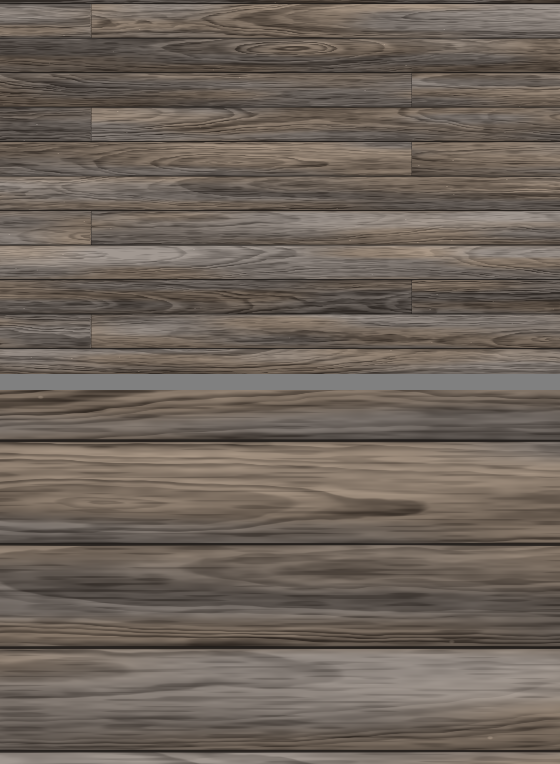
Top, the full canvas; bottom, a detail of the centre.
This texture is drawn by a Shadertoy shader. Its source:

```glsl
// Weathered grey-brown planks in staggered rows with dark seams and a few butt joints.
// Growth rings are level lines of a log sliced lengthwise, bent by layered sines;
// stretched noise adds fibres, pores and stains, and sparse cells add pale specks.

const float ROW_PITCH   = 0.0922;   // plank height, in canvas heights
const float TOP_OFFSET  = 0.0098;   // first seam below the top edge
const float LEFT_JOINT  = 0.163;    // joint positions, in canvas widths
const float RIGHT_JOINT = 0.735;
const float SEAM_HALF   = 0.0012;   // half widths, in canvas heights
const float JOINT_HALF  = 0.0005;
const float RING_DEPTH  = 0.40;     // contrast of the growth rings
const float FIBRE_DEPTH = 0.34;     // contrast of the fine fibres
const float PORE_DEPTH  = 0.22;     // darkness of the open pores
const float STAIN_DEPTH = 0.85;     // contrast of the broad stains
const float EDGE_SHADE  = 0.30;     // fall-off from upper to lower plank edge
const float SPECK_CELLS = 55.0;     // speck cells per canvas height
const vec3 DARK_WOOD  = vec3(0.25, 0.222, 0.20);
const vec3 LIGHT_WOOD = vec3(0.60, 0.557, 0.518);
const vec3 SEAM_COLOR = vec3(0.12, 0.105, 0.095);
const vec3 COOL_TINT  = vec3(0.985, 1.00, 1.025);
const vec3 WARM_TINT  = vec3(1.04, 1.00, 0.95);

float hash(vec2 p) {
    vec3 q = fract(p.xyx * 0.1031);
    q += dot(q, q.yzx + 33.33);
    return fract((q.x + q.y) * q.z);
}

float noise(vec2 p) {
    vec2 i = floor(p), f = fract(p);
    f = f * f * (3.0 - 2.0 * f);
    return mix(mix(hash(i), hash(i + vec2(1, 0)), f.x),
               mix(hash(i + vec2(0, 1)), hash(i + vec2(1, 1)), f.x), f.y);
}

// Layered sines, each octave rotated and fed by the last
float waver(vec2 p) {
    float sum = 0.0, amp = 0.5;
    for (int i = 0; i < 4; i++) {
        sum += amp * sin(p.x + 1.3 * sin(p.y + sum));
        p = mat2(0.8, 0.6, -0.6, 0.8) * p * 1.9 + 1.7;
        amp *= 0.5;
    }
    return sum;
}

// Distance from the log's heart; it nears the surface where depth crosses zero
float heartDistance(float x, float v, float seed) {
    float depth = 0.50 * sin(1.5 * x + seed * 40.0)
                + 0.16 * sin(4.3 * x + seed * 91.0);
    float center = mix(-0.15, 1.15, fract(seed * 17.3)) + 0.08 * sin(2.2 * x + seed * 23.0);
    float bend = 0.065 * waver(vec2(x * 4.0, v * 2.2) + seed * 50.0)
               + 0.018 * waver(vec2(x * 34.0, v * 9.0) + seed * 30.0);
    return length(vec2(depth, v - center)) + bend;
}

// Dark late wood builds up slowly and ends sharply, each ring with its own strength;
// fades where too fine to draw
float ringShade(float heart, float seed) {
    float phase = heart * mix(10.0, 14.0, fract(seed * 7.7))
                + 0.7 * sin(heart * 9.0) + 0.35 * sin(heart * 31.0 + seed * 60.0);
    float s = fract(phase);
    float late = smoothstep(0.2, 0.75, s) * (1.0 - smoothstep(0.82, 1.0, s));
    late *= mix(0.5, 1.3, hash(vec2(floor(phase) + 9.0, seed * 70.0)));
    return (late - 0.36) * (1.0 - smoothstep(0.45, 1.0, fwidth(phase)));
}

// Pale dots, at most one per cell
float specks(vec2 p) {
    vec2 cell = floor(p * SPECK_CELLS);
    vec2 spot = 0.25 + 0.5 * vec2(hash(cell + 3.1), hash(cell + 8.7));
    float d = length((fract(p * SPECK_CELLS) - spot) * vec2(0.6, 1.0));
    return step(0.985, hash(cell)) * (1.0 - smoothstep(0.03, 0.11, d));
}

void mainImage(out vec4 fragColor, in vec2 fragCoord) {
    float px = 1.0 / iResolution.y;
    vec2 p = fragCoord * px;
    float aspect = iResolution.x * px;

    // Plank layout: every third row joins at left, some even rows at right
    float rowPos = (1.0 - p.y - TOP_OFFSET) / ROW_PITCH;
    float row = floor(rowPos);
    float v = 1.0 - fract(rowPos);
    bool leftJoin = mod(row, 3.0) < 0.5;
    bool rightJoin = !leftJoin && mod(row, 2.0) < 0.5 && row < 9.0;
    float jointX = aspect * (leftJoin ? LEFT_JOINT : RIGHT_JOINT);
    bool joined = leftJoin || rightJoin;
    float piece = joined ? step(jointX, p.x) : 0.0;
    float seed = hash(vec2(row * 3.0 + 19.0, piece * 7.0 + 5.0));
    vec2 q = p + seed * vec2(37.0, 11.0);

    // Grain, fibres, pores and stains combine into one tone
    float heart = heartDistance(p.x, v, seed);
    float stain = noise(q * vec2(1.3, 20.0)) * 0.7 + noise(q * vec2(4.0, 60.0)) * 0.3;
    float fibre = noise(q * vec2(14.0, 210.0)) * 0.5 + noise(q * vec2(50.0, 430.0)) * 0.5;
    float pores = smoothstep(0.55, 0.85, noise(q * vec2(22.0, 480.0) + 30.0));
    float ringFade = mix(0.4, 1.3, noise(q * vec2(2.5, 18.0) + 60.0));
    float tone = 0.50 + 0.24 * (fract(seed * 5.3) - 0.5);
    tone += STAIN_DEPTH * (stain - 0.5) + FIBRE_DEPTH * (fibre - 0.5);
    tone -= RING_DEPTH * ringFade * ringShade(heart, seed) + PORE_DEPTH * pores;
    tone -= 0.15 * (1.0 - smoothstep(0.0, 0.05, heart));
    tone += EDGE_SHADE * (smoothstep(0.0, 0.9, v) - 0.5);
    tone += 0.3 * specks(p);
    vec3 wood = mix(DARK_WOOD, LIGHT_WOOD, clamp(tone, -0.15, 1.12));
    float warmth = noise(q * vec2(3.0, 40.0) + 90.0);
    wood *= mix(COOL_TINT, WARM_TINT, smoothstep(0.2, 0.8, warmth));

    // Seams with a soft shadow, then the thinner butt joints
    float seamDist = min(v, 1.0 - v) * ROW_PITCH;
    float worn = SEAM_HALF * mix(0.7, 1.2, noise(vec2(p.x * 14.0, floor(rowPos + 0.5))));
    float seam = 1.0 - smoothstep(worn - 0.5 * px, worn + 0.6 * px, seamDist);
    wood *= 1.0 - 0.16 * exp(-seamDist / 0.003);
    wood = mix(wood, SEAM_COLOR, 0.88 * seam);
    float jointDist = abs(p.x - jointX);
    float joint = 1.0 - smoothstep(JOINT_HALF - 0.5 * px, JOINT_HALF + 0.7 * px, jointDist);
    wood = mix(wood, SEAM_COLOR, joined ? 0.5 * joint : 0.0);

    fragColor = vec4(wood, 1.0);
}
```
